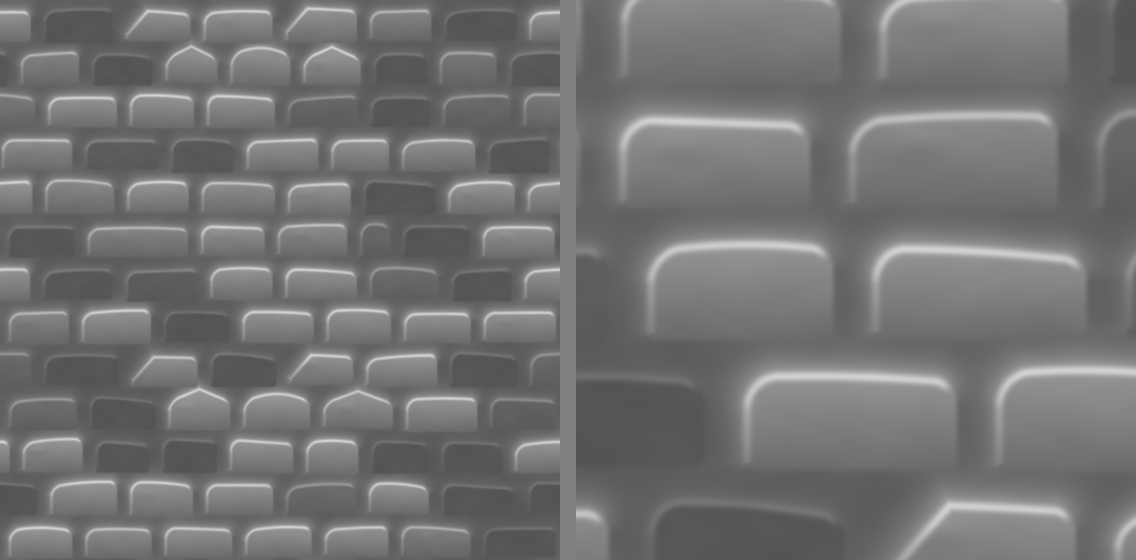
Left: the whole. Right: its middle third, enlarged.
Reproduce this texture map procedurally as a three.js fragment shader.

```glsl
// Grey stone wall: thirteen courses of rounded blocks with glowing upper-left rims.
#define COURSES 13.0
#define GAP 0.15
#define HALF_HEIGHT 0.37
#define EDGE_SOFTNESS 0.035
#define RIM_WIDTH 0.036
#define HALO_WIDTH 0.14
#define HALO_STRENGTH 0.27
#define BASE_GREY 0.335
#define JOINT_JITTER 0.13
#define LIGHT_DIR vec2(-0.45, 0.893)
#define TAU 6.28318

varying vec2 vUv;

float hash(vec2 c) {
  vec3 p = fract(c.xyx * 0.1031);
  p += dot(p, p.yzx + 33.33);
  return fract((p.x + p.y) * p.z);
}

float equals(float a, float b) {
  return step(abs(a - b), 0.5);
}

// Sideways shift of a vertical joint; one course has a long and a short block.
float jointShift(float joint, float row, float columns) {
  float j = mod(joint, columns);
  float uneven = equals(row, 7.0) * step(abs(j - 3.0), 1.5);
  return JOINT_JITTER * (hash(vec2(j + 3.0, row + 11.0)) - 0.5) + 0.43 * uneven;
}

// Rounded block; shape holds lean, dome, gable and cut corner.
float blockDistance(vec2 q, vec2 size, vec4 shape) {
  float x = clamp(q.x / size.x, -1.0, 1.0);
  float rise = shape.x * x + shape.y * (0.6 - x * x) + shape.z * (0.65 - abs(x));
  vec2 w = q;
  w.y -= rise * smoothstep(-size.y, size.y, q.y);
  float radius = w.y > 0.0 ? (w.x < 0.0 ? 0.27 : 0.18) : 0.08;
  vec2 e = abs(w) - size + radius;
  float d = min(max(e.x, e.y), 0.0) + length(max(e, 0.0)) - radius;
  float corner = dot(w - vec2(0.5 - size.x, size.y), vec2(-0.74, 0.67));
  return max(d, corner - 2.0 * (1.0 - shape.w));
}

// Faint, seamless mottling of the stone.
float mottle(vec2 uv) {
  vec2 p = uv * TAU;
  float m = sin(p.x * 9.0 + 2.0 * sin(p.y * 7.0)) * sin(p.y * 11.0 + sin(p.x * 5.0));
  return m + 0.5 * sin(p.x * 23.0 + 2.0 * sin(p.y * 17.0)) * sin(p.y * 29.0);
}

void main() {
  float y = vUv.y * COURSES;
  float halo = 0.0;
  float cover = 0.0;
  float stone = 0.0;
  float rim = 0.0;

  for (int j = -1; j <= 1; j++) {
    // Course layout: seven or eight blocks, staggered
    float course = floor(y) + float(j);
    float row = mod(course, COURSES);
    float crowded = equals(mod(row, 9.0), 2.0);
    float columns = 7.0 + crowded;
    float stagger = 0.5 - 0.5 * mod(row + step(row, 1.5), 2.0);
    float u = vUv.x * columns + mix(stagger, -0.25, crowded);
    float pitch = COURSES / columns;
    float cycle = mod(row, 8.0);

    for (int i = -1; i <= 1; i++) {
      float cell = floor(u) + float(i);
      float column = mod(cell, columns);
      vec2 id = vec2(column, row);

      // Block position and size
      float left = cell + jointShift(cell, row, columns);
      float right = cell + 1.0 + jointShift(cell + 1.0, row, columns);
      float lift = 0.05 * (hash(id + 41.0) - 0.5);
      vec2 q = vec2((u - 0.5 * (left + right)) * pitch, y - course - 0.39 - lift);
      vec2 size = vec2(0.5 * (right - left) * pitch - GAP,
                       HALF_HEIGHT + 0.06 * (hash(id + 57.0) - 0.5));

      // Block silhouette
      float even = equals(mod(column, 2.0), 0.0);
      float arched = equals(cycle, 3.0) * step(abs(column - 3.0), 1.5);
      float cut = equals(cycle, 4.0) * even * equals(abs(column - 3.0), 1.0);
      float lean = 0.13 * (hash(id + 23.0) - 0.5) * (1.0 - arched);
      float dome = mix(0.08 * hash(id + 71.0), 0.2 * (1.0 - even), arched);
      vec4 shape = vec4(lean, dome, 0.3 * arched * even, cut);
      float d = blockDistance(q, size, shape);
      float facing = (blockDistance(q + 0.04 * LIGHT_DIR, size, shape) - d) / 0.04;

      // Brightness varies from sunken dark blocks to raised pale ones
      float level = smoothstep(0.0, 0.75, hash(id + 7.0));
      float sunken = equals(cycle, 4.0) * equals(mod(column, 5.0), 1.0);
      level = mix(max(level, 0.8 * max(arched, cut)), 0.08, sunken);
      float height = clamp(0.5 + 0.5 * q.y / size.y, 0.0, 1.0);
      float raised = smoothstep(0.1, 0.9, level);

      // Halo, body, chip and lit rim
      float inside = 1.0 - smoothstep(-EDGE_SOFTNESS, EDGE_SOFTNESS, d);
      float lit = smoothstep(-0.6, 0.9, facing) * mix(0.4, 1.0, height);
      halo += HALO_STRENGTH * mix(0.15, 1.0, level) * (0.12 + 0.88 * lit)
            * exp(-max(d, 0.0) / HALO_WIDTH);
      vec2 chip = (q - vec2(-0.3, 0.14)) * vec2(5.0, 9.0);
      float wear = 0.05 * chip.y * exp(-dot(chip, chip)) * step(0.7, hash(id + 91.0));
      stone += inside * (raised * (mix(0.075, 0.235, height) + wear) + 0.01 * level);
      cover += inside;
      float band = (d + 0.03) / RIM_WIDTH;
      rim += mix(0.1, 0.24, level) * smoothstep(0.05, 0.75, facing)
           * mix(0.45, 1.0, height) * exp(-band * band);
    }
  }

  float grey = BASE_GREY + halo * (1.0 - min(cover, 1.0)) + stone + rim;
  grey += 0.007 * mottle(vUv);
  gl_FragColor = vec4(vec3(min(grey, 0.83)), 1.0);
}
```
